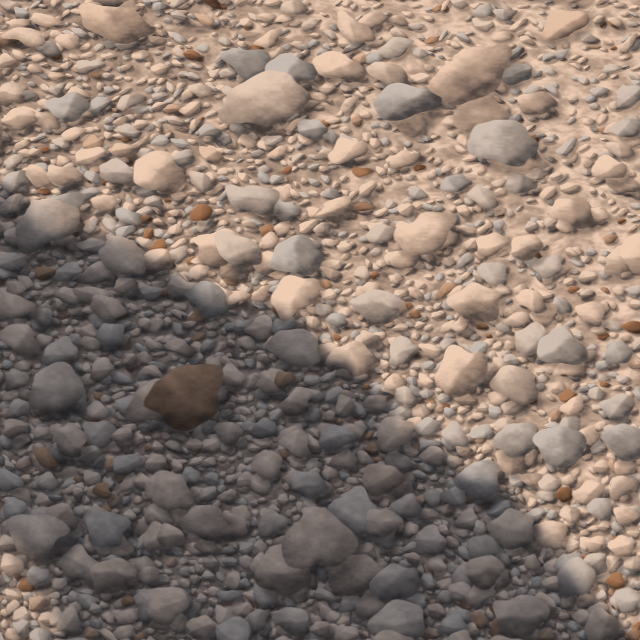
Reproduce this texture procedurally as a Shadertoy shader.

```glsl
// Pebble ground under low sun, its lower left half lying in a soft cool shadow.
// Stones are scattered on jittered grids, fine to coarse, and painted far to near;
// each carries a sunlit tone, a skylit tone and a tint that are coloured at the end.

const int   LAYERS       = 5;
const float FINE_CELLS   = 62.0;   // cells across the canvas in the finest layer
const float LAYER_RATIO  = 0.61;   // cell count ratio from layer to layer
const float EDGE_SOFT    = 0.0022; // half width of a stone outline
const float JITTER       = 0.6;
const float GRAIN        = 0.34;   // surface roughness contrast
const vec3  SUN_DIR      = vec3(-0.50, 0.60, 0.62);
const vec3  SKY_DIR      = vec3(-0.10, 0.70, 0.70);
const vec3  SUN_DARK     = vec3(0.25, 0.23, 0.23);
const vec3  SUN_MID      = vec3(0.65, 0.58, 0.53);
const vec3  SUN_BRIGHT   = vec3(0.91, 0.83, 0.765);
const vec3  SHADE_DARK   = vec3(0.15, 0.145, 0.155);
const vec3  SHADE_BRIGHT = vec3(0.585, 0.56, 0.555);
const vec3  GREY_TINT    = vec3(0.86, 0.88, 0.90);
const vec3  WARM_TINT    = vec3(1.03, 0.97, 0.92);
const vec3  BROWN_TINT   = vec3(0.74, 0.57, 0.44);

float hash(vec2 p) {
    return fract(sin(dot(p, vec2(127.1, 311.7))) * 43758.5453);
}

vec2 hash2(vec2 p) {
    return vec2(hash(p), hash(p + 37.3));
}

float noise(vec2 p) {
    vec2 i = floor(p), f = fract(p);
    f = f * f * (3.0 - 2.0 * f);
    return mix(mix(hash(i), hash(i + vec2(1, 0)), f.x),
               mix(hash(i + vec2(0, 1)), hash(i + vec2(1, 1)), f.x), f.y);
}

float fbm(vec2 p) {
    return 0.5 * noise(p) + 0.3 * noise(p * 2.1 + 5.0) + 0.2 * noise(p * 4.3 + 9.0);
}

// How far the ground turns to fine flat gravel, toward the upper right
float flatness(vec2 p) {
    return smoothstep(0.75, 1.5, p.x + 0.8 * p.y);
}

// Sunlight mask: curved shadow border plus a small lit patch in the corner
float sunlight(vec2 p) {
    float border = 0.70 - 0.45 * p.x - 0.28 * p.x * p.x * p.x;
    float wobble = 0.11 * (fbm(p * 9.0) - 0.5);
    float sun = smoothstep(-0.025, 0.03, p.y - border + wobble);
    float patchDist = length(p - vec2(0.0, 0.06)) + wobble;
    return max(sun, 0.8 * smoothstep(0.11, 0.05, patchDist));
}

// Paints one stone over tone (sunlit, skylit) and tint
void paintStone(vec2 p, vec2 cell, float cells, float layer, inout vec2 tone, inout vec3 tint) {
    vec2 seed = cell + layer * 71.7;
    vec2 center = cell + 0.5 + JITTER * (hash2(seed) - 0.5);
    vec2 place = center / cells;
    float density = (0.96 - 0.19 * layer) * (1.0 - 0.5 * flatness(place));
    if (hash(seed + 3.1) > density) return;

    // Outline: a tilted ellipse with an uneven rim
    float radius = mix(0.34, 0.62, hash(seed + 5.7));
    float squash = mix(0.92, 0.52, clamp(place.y, 0.0, 1.0)) * mix(0.8, 1.1, hash(seed + 8.3));
    float turn = 1.1 * (hash(seed + 11.9) - 0.5);
    mat2 spin = mat2(cos(turn), sin(turn), -sin(turn), cos(turn));
    vec2 size = radius * vec2(1.0, squash);
    vec2 q = p * cells - center;
    vec2 v = (spin * q) / size;
    float phase = 6.283 * hash(seed + 14.2);
    float angle = atan(v.y, v.x + 1e-5);
    float rim = 1.0 + 0.09 * sin(3.0 * angle + phase) + 0.06 * sin(5.0 * angle + 2.3 * phase);
    float d = length(v) / rim;

    // Cast and contact shadow on what lies below
    float below = length((spin * (q - vec2(0.11, -0.13))) / size);
    tone *= 1.0 - vec2(0.44, 0.48) * smoothstep(1.35, 0.8, below);

    // Dome normal with a ridge between two facets
    vec2 ridge = vec2(cos(phase), sin(phase));
    float side = smoothstep(-0.15, 0.15, dot(v, ridge) + 0.3 * (hash(seed + 17.0) - 0.5));
    vec2 slope = v * min(d, 1.1) * 0.85 + ridge * (side - 0.5) * 0.45;
    slope = slope * spin + 0.45 * (hash2(seed + 20.6) - 0.5);
    vec3 normal = normalize(vec3(slope, 0.9));
    vec2 light = max(vec2(dot(normal, SUN_DIR), dot(normal, SKY_DIR)), 0.0);
    vec2 stoneTone = vec2(0.23, 0.13) + vec2(0.78, 0.72) * light;

    // Mostly pale stones, a few brown ones
    float kind = hash(seed + 23.4);
    vec3 stoneTint = mix(GREY_TINT, WARM_TINT, smoothstep(0.0, 0.6, kind));
    stoneTint = mix(stoneTint, BROWN_TINT, smoothstep(0.91, 0.97, kind));

    float soft = EDGE_SOFT * cells / radius;
    float cover = smoothstep(1.0 + soft, 1.0 - soft, d);
    tone = mix(tone, stoneTone, cover);
    tint = mix(tint, stoneTint, cover);
}

void mainImage(out vec4 fragColor, in vec2 fragCoord) {
    vec2 uv = fragCoord / iResolution.y;
    vec2 warp = vec2(noise(uv * 34.0), noise(uv * 34.0 + 50.0)) - 0.5;
    vec2 p = uv + 0.011 * warp;

    // Bare ground
    float rough = fbm(p * vec2(38.0, 70.0)) - 0.5;
    vec2 tone = vec2(mix(0.50, 0.72, flatness(uv)), 0.42) + 0.7 * rough;
    vec3 tint = WARM_TINT;

    // Stones, far rows first
    float cells = FINE_CELLS;
    for (int layer = 0; layer < LAYERS; layer++) {
        vec2 home = floor(p * cells);
        for (int row = 1; row >= -1; row--)
            for (int col = -1; col <= 1; col++)
                paintStone(p, home + vec2(col, row), cells, float(layer), tone, tint);
        cells *= LAYER_RATIO;
    }

    // Surface grain, then sun and shade colours
    tone += GRAIN * (fbm(uv * vec2(50.0, 75.0) + 13.0) - 0.5);
    tone = clamp(tone, 0.0, 1.0);
    vec3 sunny = mix(SUN_DARK, SUN_MID, smoothstep(0.0, 0.55, tone.x));
    sunny = mix(sunny, SUN_BRIGHT, smoothstep(0.45, 0.95, tone.x));
    vec3 shaded = mix(SHADE_DARK, SHADE_BRIGHT, tone.y);
    vec3 color = mix(shaded * mix(vec3(1.0), tint, 0.7), sunny * tint, sunlight(p));
    fragColor = vec4(color, 1.0);
}
```
